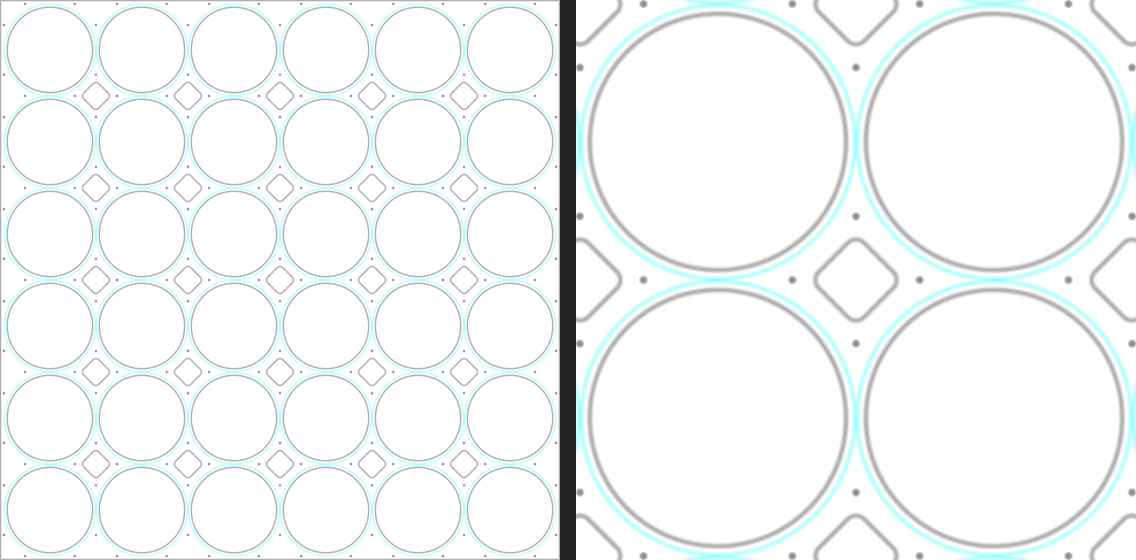
Left: the whole. Right: its middle third, enlarged.
Reproduce this pattern procedurally as a Shadertoy shader.

```glsl
// Six by six grid of grey rings with pale cyan outer rings, rounded diamonds
// at the inner corners and small dots on the cell edges, in a thin frame.
// Each part is a distance function, multiplied onto white as a soft line.

const float CELLS = 6.0;           // repeats across and down
const float PITCH = 0.16435;       // cell size, in canvas units
// Sizes in cell units
const float RING_RADIUS = 0.464;
const float HALO_RADIUS = 0.496;
const float DIAMOND_HALF = 0.116;  // centre to flat side
const float DIAMOND_ROUND = 0.043;
const float DOT_OFFSET = 0.2695;   // along the edge, from its middle
// Sizes in canvas units
const float LINE_SOFT = 0.0027;    // fade distance to each side of a line
const float HALO_SOFT = 0.0025;
const float DOT_RADIUS = 0.0021;
const float FRAME_INSET = 0.001;

const vec3 PAPER = vec3(1.0);
const vec3 GREY = vec3(0.69);
const vec3 DOT_GREY = vec3(0.56);
const vec3 CYAN = vec3(0.72, 1.0, 1.0);

float pixelSize() {
    return 1.0 / min(iResolution.x, iResolution.y);
}

// Soft stroke along the zero of a distance
float stroke(float d, float soft) {
    return 1.0 - smoothstep(0.0, max(soft, pixelSize()), abs(d));
}

// Filled shape with a smooth edge
float fill(float d) {
    float edge = max(0.0012, 0.75 * pixelSize());
    return 1.0 - smoothstep(-edge, edge, d);
}

// Square turned by 45 degrees, with rounded corners
float roundedDiamond(vec2 p, float halfSide, float corner) {
    vec2 turned = vec2(p.x + p.y, p.y - p.x) * 0.70711;
    vec2 e = abs(turned) - halfSide + corner;
    return length(max(e, 0.0)) + min(max(e.x, e.y), 0.0) - corner;
}

vec3 ink(vec3 base, vec3 tint, float amount) {
    return base * mix(vec3(1.0), tint, amount);
}

void mainImage(out vec4 fragColor, in vec2 fragCoord) {
    vec2 uv = fragCoord / iResolution.xy;
    vec2 grid = (uv - 0.5) / PITCH + 0.5 * CELLS;
    vec2 cell = clamp(floor(grid), 0.0, CELLS - 1.0);
    vec2 local = grid - cell - 0.5;
    vec2 side = vec2(local.x < 0.0 ? -1.0 : 1.0, local.y < 0.0 ? -1.0 : 1.0);
    vec3 color = PAPER;

    // Halos of this cell and its nearest neighbours, darker where they touch
    for (int j = 0; j < 2; j++) {
        for (int i = 0; i < 2; i++) {
            vec2 id = cell + vec2(i, j) * side;
            if (any(lessThan(id, vec2(0.0))) ||
                any(greaterThan(id, vec2(CELLS - 1.0)))) continue;
            float halo = length(grid - id - 0.5) - HALO_RADIUS;
            color = ink(color, CYAN, stroke(halo * PITCH, HALO_SOFT));
        }
    }

    // Grey ring
    float ring = length(local) - RING_RADIUS;
    color = ink(color, GREY, stroke(ring * PITCH, LINE_SOFT));

    // Diamonds at the inner corners only
    vec2 corner = clamp(round(grid), 1.0, CELLS - 1.0);
    float diamond = roundedDiamond(grid - corner, DIAMOND_HALF, DIAMOND_ROUND);
    color = ink(color, GREY, stroke(diamond * PITCH, LINE_SOFT));

    // Two dots on every cell edge
    vec2 folded = abs(local);
    float dots = min(length(folded - vec2(DOT_OFFSET, 0.5)),
                     length(folded - vec2(0.5, DOT_OFFSET)));
    color = ink(color, DOT_GREY, fill(dots * PITCH - DOT_RADIUS));

    // Frame along the canvas edge
    vec2 toEdge = min(uv, 1.0 - uv);
    float frame = min(toEdge.x, toEdge.y) - FRAME_INSET;
    color = ink(color, GREY, stroke(frame, LINE_SOFT));

    fragColor = vec4(color, 1.0);
}
```
